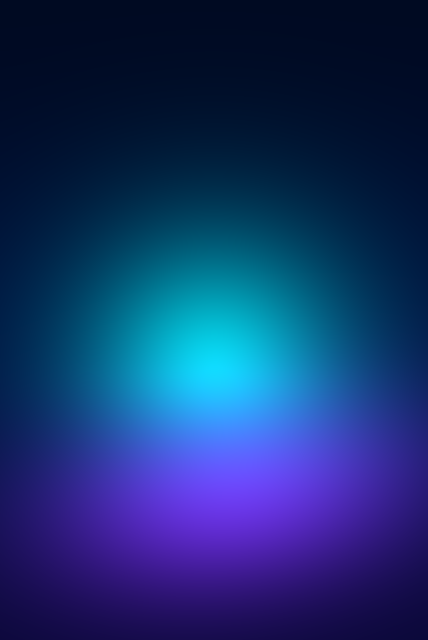
Give the GLSL for this background, as a Shadertoy shader.

```glsl
// Soft cyan glow above a wide violet glow on a deep navy gradient.

// Backdrop colours, from top to bottom
const vec3 NAVY_TOP  = vec3(0.000, 0.037, 0.133);
const vec3 NAVY_MID  = vec3(0.000, 0.063, 0.235);
const vec3 INDIGO    = vec3(0.032, 0.030, 0.210);
const float MID_HEIGHT = 0.42;

// Light added by each glow
const vec3 CYAN_LIGHT   = vec3(0.000, 0.780, 0.665);
const vec3 VIOLET_LIGHT = vec3(0.410, 0.115, 0.660);

// Glow placement in canvas heights, x measured from the centre line
const vec2 CYAN_CENTER   = vec2(0.000, 0.427);
const vec2 VIOLET_CENTER = vec2(0.034, 0.232);

// Glow reach: sideways, upward, downward
const vec3 CYAN_REACH   = vec3(0.197, 0.197, 0.129);
const vec3 VIOLET_REACH = vec3(0.291, 0.145, 0.162);

// Falloff exponents (2 is a Gaussian, less gives a longer tail)
const float CYAN_FALLOFF   = 1.7;
const float VIOLET_FALLOFF = 2.0;
const float VIOLET_TILT    = 0.10;

// Elliptical glow whose upper and lower halves differ in reach
float glow(vec2 offset, vec3 reach, float falloff) {
    float vertical = offset.y > 0.0 ? reach.y : reach.z;
    float d = length(offset / vec2(reach.x, vertical));
    return exp(-pow(d, falloff));
}

// Three-stop vertical gradient
vec3 backdrop(float height) {
    vec3 lower = mix(INDIGO, NAVY_MID, smoothstep(0.0, MID_HEIGHT, height));
    return mix(lower, NAVY_TOP, smoothstep(MID_HEIGHT, 1.0, height));
}

void mainImage(out vec4 fragColor, in vec2 fragCoord) {
    vec2 p = vec2(fragCoord.x - 0.5 * iResolution.x, fragCoord.y) / iResolution.y;

    // The violet glow rises slightly to the right
    vec2 violetOffset = p - VIOLET_CENTER;
    violetOffset.y -= VIOLET_TILT * violetOffset.x;

    // Add both lights to the backdrop
    vec3 color = backdrop(p.y);
    color += VIOLET_LIGHT * glow(violetOffset, VIOLET_REACH, VIOLET_FALLOFF);
    color += CYAN_LIGHT * glow(p - CYAN_CENTER, CYAN_REACH, CYAN_FALLOFF);

    fragColor = vec4(clamp(color, 0.0, 1.0), 1.0);
}
```
